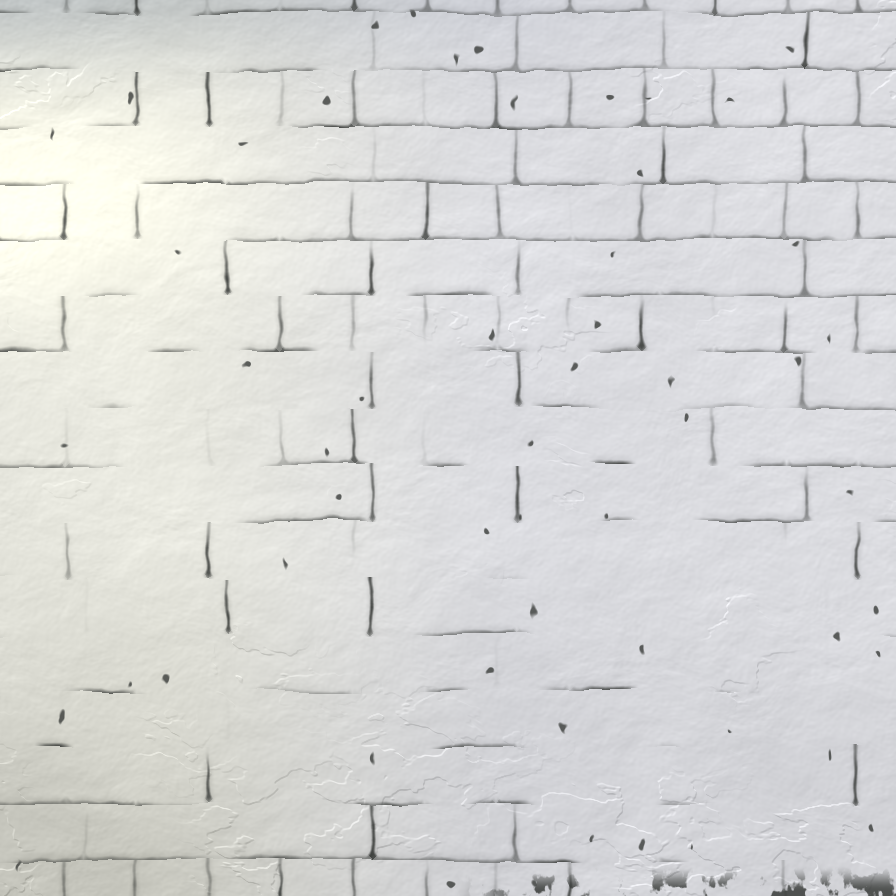
A Shadertoy shader for this texture:

```glsl
const float COURSE = 0.063;
const float FIRST_BED = 0.9844;
const vec3 WARM_PAINT = vec3(0.91, 0.91, 0.875);
const vec3 COOL_PAINT = vec3(0.865, 0.868, 0.885);
const vec3 GLOW = vec3(0.13, 0.125, 0.09);
const vec3 MORTAR = vec3(0.22, 0.23, 0.22);

float hash(vec2 p) {
    vec3 q = fract(vec3(p.xyx) * 0.1031);
    q += dot(q, q.yzx + 33.33);
    return fract((q.x + q.y) * q.z);
}

float noise(vec2 p) {
    vec2 i = floor(p), f = fract(p);
    f = f * f * (3.0 - 2.0 * f);
    return mix(mix(hash(i), hash(i + vec2(1, 0)), f.x),
               mix(hash(i + vec2(0, 1)), hash(i + vec2(1, 1)), f.x), f.y);
}

float fbm(vec2 p) {
    float sum = 0.0, gain = 0.5;
    for (int i = 0; i < 4; i++) {
        sum += gain * noise(p);
        p = mat2(1.6, 1.2, -1.2, 1.6) * p + 17.3;
        gain *= 0.5;
    }
    return sum;
}

vec2 warp(vec2 p, float scale, float amount) {
    return p + amount * (vec2(noise(p * scale), noise(p * scale + 43.0)) - 0.5);
}

float blob(vec2 p, vec2 center, vec2 size) {
    vec2 d = (p - center) / size;
    return exp(-dot(d, d));
}

// Paint thickness: soft lumps, peeled flakes and fine grain
float relief(vec2 p, float rough) {
    vec2 w = warp(p, 18.0, 0.02);
    float patches = smoothstep(0.72 - 0.4 * rough, 0.95 - 0.3 * rough, noise(p * 11.0 + 5.0));
    float flakes = smoothstep(0.46, 0.5, fbm(w * vec2(24.0, 42.0) + 9.0));
    return 0.24 * fbm(w * vec2(30.0, 40.0)) + 0.09 * flakes * patches + 0.02 * noise(p * 240.0);
}

// How far the joints show through the paint
float exposure(vec2 p) {
    float upper = smoothstep(0.5, 0.72, p.y) * mix(0.35, 0.95, smoothstep(0.12, 0.45, p.x));
    float corner = (1.0 - smoothstep(0.08, 0.13, p.y)) * (1.0 - smoothstep(0.45, 0.65, p.x));
    float patches = blob(p, vec2(0.37, 0.48), vec2(0.13, 0.09))
                  + blob(p, vec2(0.93, 0.5), vec2(0.14, 0.11));
    return clamp(0.2 + upper + 1.1 * corner + 0.65 * patches, 0.0, 1.15);
}

float reveal(float value, float shown) {
    return smoothstep(0.8 - 0.65 * shown, 1.05 - 0.6 * shown, value);
}

// Courses of stretchers and headers; x = dark joint, y = soft shade beside it
vec2 joints(vec2 p, float shown, float px) {
    float t = (FIRST_BED - p.y) / COURSE;
    float row = floor(t);
    bool stretcher = mod(row, 2.0) < 0.5;
    float width = stretcher ? 0.161 : 0.0804;
    float s = (p.x - (stretcher ? 0.0938 : 0.3945)) / width;
    vec2 id = vec2(floor(s + 0.5) + 50.0, row + 9.0);
    float side = (0.5 - abs(fract(s) - 0.5)) * width;
    float up = (1.0 - fract(t)) * COURSE;

    // Brick rounded at its lower corners
    float radius = 0.012;
    float depth = radius - length(max(radius - vec2(side * 1.5, up), 0.0));

    float wear = noise(vec2(p.x * 16.0, id.y * 7.3));
    float bed = reveal(wear, shown);
    float seed = hash(id);
    float top = 1.0 - smoothstep(0.5, 0.95, up / COURSE) * hash(id + 31.0);
    float upright = reveal(seed, shown) * top;
    float visible = mix(bed, upright, smoothstep(-0.006, 0.006, up - side));

    float grit = fbm(p * vec2(70.0, 90.0));
    float dark = mix(0.22, 0.62, grit) + 0.4 * smoothstep(0.72, 0.95, mix(wear, seed, step(side, up)));
    float line = 1.0 - smoothstep(0.0, 0.0022 + 0.003 * grit + px, depth);
    float shade = 1.0 - smoothstep(0.0, radius, depth);
    return vec2(line * dark, shade) * visible;
}

// Scattered chips, one at most in each cell
float chips(vec2 p, float cells, float share, float px) {
    vec2 id = floor(p * cells);
    vec2 center = (id + 0.2 + 0.6 * vec2(hash(id + 3.0), hash(id + 71.0))) / cells;
    vec2 size = mix(vec2(0.0015), vec2(0.004, 0.006), vec2(hash(id + 13.0), hash(id + 29.0)));
    float d = (length((p - center) / size) - 1.0) * min(size.x, size.y);
    return step(hash(id), share) * (1.0 - smoothstep(-px, px, d));
}

void mainImage(out vec4 fragColor, in vec2 fragCoord) {
    vec2 p = fragCoord / iResolution.xy;
    float px = 1.0 / iResolution.y;
    float rough = (1.0 - smoothstep(0.12, 0.42, p.y)) * mix(0.6, 1.0, smoothstep(0.3, 0.7, p.x));

    // Lamp glow on the left, dimmer towards the top corner and the floor
    vec3 color = mix(WARM_PAINT, COOL_PAINT, smoothstep(0.15, 0.6, p.x));
    color += GLOW * blob(p, vec2(0.0, 0.78), vec2(0.24, 0.13));
    color -= vec3(0.17, 0.15, 0.11) * blob(p, vec2(0.0, 1.02), vec2(0.5, 0.09));
    color -= 0.12 * blob(p, vec2(0.0, 0.0), vec2(0.35, 0.22));
    color -= 0.035 * rough + 0.05 * (fbm(p * 7.0) - 0.42);

    // Relief lit from the upper left
    vec2 toLight = 0.002 * vec2(-0.5, 0.85);
    color += 1.2 * (relief(p, rough) - relief(p + toLight, rough));

    // Joints
    vec2 bent = warp(warp(p, 11.0, 0.007), 65.0, 0.0035);
    vec2 joint = joints(bent, exposure(p), px);
    color -= 0.07 * joint.y;
    color = mix(color, MORTAR, clamp(joint.x, 0.0, 0.95));

    // Chips and the worn strip along the floor
    vec2 ragged = warp(p, 130.0, 0.006);
    float chip = chips(ragged, 23.0, 0.11, px);
    float strip = smoothstep(0.5, 0.6, p.x) * (1.0 - smoothstep(0.005, 0.035, p.y));
    float worn = strip * smoothstep(0.48, 0.6, fbm(p * vec2(75.0, 60.0)));
    color = mix(color, MORTAR, max(0.8 * chip, 0.85 * worn));

    fragColor = vec4(clamp(color, 0.0, 1.0), 1.0);
}
```
